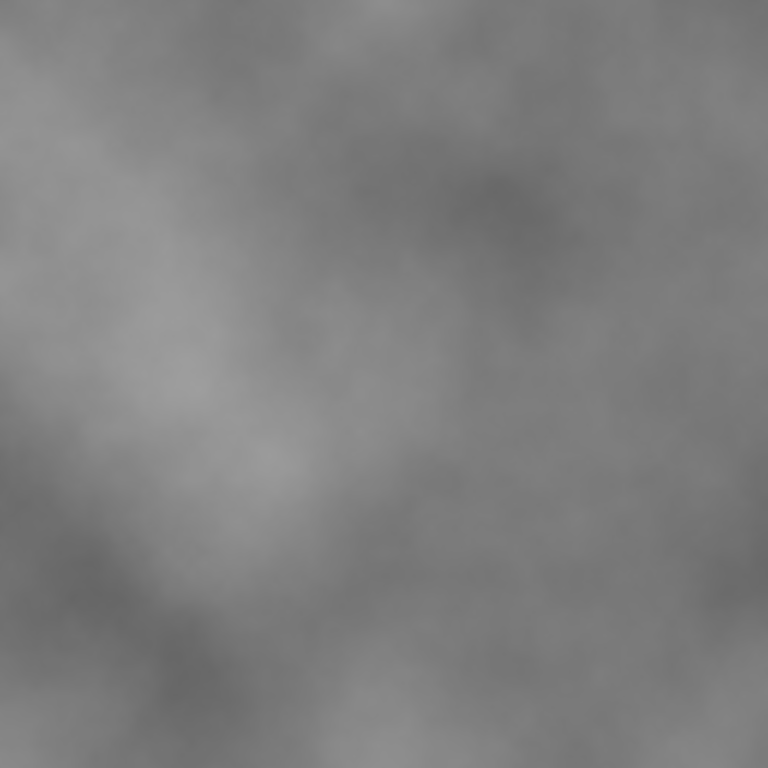
Reproduce this texture procedurally as a WebGL 2 fragment shader.

```glsl
#version 300 es
precision highp float;
// Soft grey haze: a pale bank of mist, a dark hollow and a dark pocket,
// each a blurred capsule, mottled by several octaves of smooth value noise.

uniform vec2 u_resolution;
out vec4 fragColor;

const float BASE_GREY = 0.488;
const float BANK_GAIN = 0.112;     // brightness of the pale bank
const float HOLLOW_GAIN = -0.070;  // depth of the dark hollow
const float POCKET_GAIN = -0.050;  // depth of the dark pocket
const float BANK_WIDTH = 0.17;
const float HOLLOW_WIDTH = 0.16;
const float POCKET_WIDTH = 0.10;
const float MOTTLE_CELLS = 4.0;    // cells of the coarsest octave
const float MOTTLE_GAIN = 0.085;
const float OCTAVE_FALLOFF = 0.55;
const int OCTAVES = 6;
const float WARP = 0.06;           // raggedness of the capsules

// Integer hash of a lattice point, in 0..1.
float hash(ivec2 cell) {
    uint h = uint(cell.x) * 1597334677u ^ uint(cell.y) * 3812015801u;
    h = (h ^ (h >> 16)) * 2146121005u;
    h = (h ^ (h >> 15)) * 2221713035u;
    h ^= h >> 16;
    return float(h >> 8) / 16777216.0;
}

// Smooth value noise centred on zero.
float valueNoise(vec2 p) {
    ivec2 cell = ivec2(floor(p));
    vec2 f = fract(p);
    f = f * f * (3.0 - 2.0 * f);
    float low = mix(hash(cell), hash(cell + ivec2(1, 0)), f.x);
    float high = mix(hash(cell + ivec2(0, 1)), hash(cell + ivec2(1, 1)), f.x);
    return mix(low, high, f.y) - 0.5;
}

// Sum of octaves, each finer and fainter than the last.
float fbm(vec2 p) {
    float sum = 0.0;
    float weight = 1.0;
    for (int i = 0; i < OCTAVES; i++) {
        sum += weight * valueNoise(p);
        p = p * 2.0 + vec2(17.0, 31.0);
        weight *= OCTAVE_FALLOFF;
    }
    return sum;
}

// Gaussian falloff around the segment a-b.
float softCapsule(vec2 p, vec2 a, vec2 b, float width) {
    vec2 along = b - a;
    float t = clamp(dot(p - a, along) / dot(along, along), 0.0, 1.0);
    vec2 away = (p - a - along * t) / width;
    return exp(-dot(away, away));
}

void main() {
    vec2 uv = gl_FragCoord.xy / u_resolution;

    // Ragged coordinates for the large shapes
    vec2 q = uv * MOTTLE_CELLS;
    vec2 p = uv + WARP * vec2(fbm(q + 40.0), fbm(q + 80.0));

    // Large light and dark masses
    float grey = BASE_GREY;
    grey += BANK_GAIN * softCapsule(p, vec2(0.0, 0.82), vec2(0.30, 0.42), BANK_WIDTH);
    grey += HOLLOW_GAIN * softCapsule(p, vec2(-0.03, 0.31), vec2(0.22, 0.12), HOLLOW_WIDTH);
    grey += POCKET_GAIN * softCapsule(p, vec2(0.67, 0.72), vec2(0.71, 0.66), POCKET_WIDTH);

    // Fine mottling
    grey += MOTTLE_GAIN * fbm(q + 5.0);

    fragColor = vec4(vec3(grey), 1.0);
}
```
